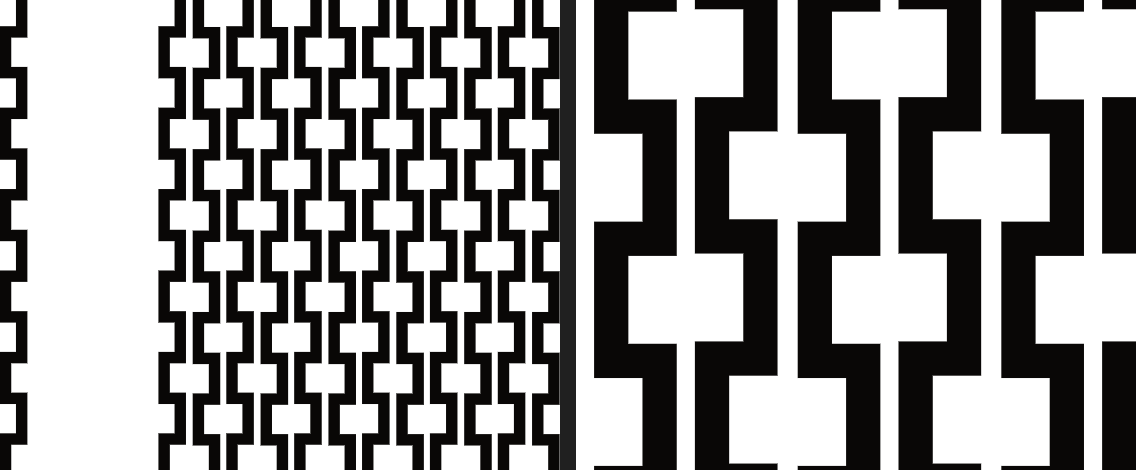
Left: the whole. Right: its middle third, enlarged.
Reproduce this pattern procedurally as a Shadertoy shader.

```glsl
// Black square-wave meanders in mirrored vertical pairs on white, with one lone strand at the left.

const vec3 PAPER = vec3(1.0);
const vec3 INK = vec3(0.035, 0.028, 0.022);

// All lengths are fractions of the canvas width.
const int PAIRS = 6;
const float PAIR_PITCH = 0.1212;
const float FIRST_PAIR_X = 0.3075;
const float MIRROR_OFFSET = 0.0612;
const float LONE_X = 0.0243;
const float BAR_STEP = 0.0727;
const float BAR_Y = 0.0553;
const float MIRROR_DROP = 0.0014;
const float SWING = 0.0144;
const float HALF_STROKE = 0.0102;

// Signed distance to a vertical square wave; facing is 1 or -1 to mirror it.
float meander(vec2 p, float facing, float swing, float rowStep, float halfStroke) {
    float row = p.y / rowStep;
    float side = mod(floor(row), 2.0) < 0.5 ? 1.0 : -1.0;
    float leg = abs(p.x - facing * side * swing) - halfStroke;

    // Crossbar at each row boundary, long enough to square off the corners.
    float barY = abs(row - round(row)) * rowStep;
    float bar = max(abs(p.x) - swing - halfStroke, barY - halfStroke);
    return min(leg, bar);
}

// Places one strand with the shared stroke and row spacing.
float strand(vec2 p, vec2 origin, float facing) {
    return meander(p - origin, facing, SWING, BAR_STEP, HALF_STROKE);
}

// Coverage of the inside of a shape, smoothed over one pixel.
float fill(float d, float pixel) {
    return clamp(0.5 - d / pixel, 0.0, 1.0);
}

void mainImage(out vec4 fragColor, in vec2 fragCoord) {
    vec2 p = fragCoord / iResolution.x;
    float pixel = 1.0 / iResolution.x;

    // Lone strand, then a wide blank band before the pairs.
    float d = strand(p, vec2(LONE_X, BAR_Y), 1.0);

    // Mirrored pairs, the second strand set slightly lower.
    for (int i = 0; i < PAIRS; i++) {
        vec2 origin = vec2(FIRST_PAIR_X + float(i) * PAIR_PITCH, BAR_Y);
        d = min(d, strand(p, origin, 1.0));
        d = min(d, strand(p, origin + vec2(MIRROR_OFFSET, -MIRROR_DROP), -1.0));
    }

    fragColor = vec4(mix(PAPER, INK, fill(d, pixel)), 1.0);
}
```
